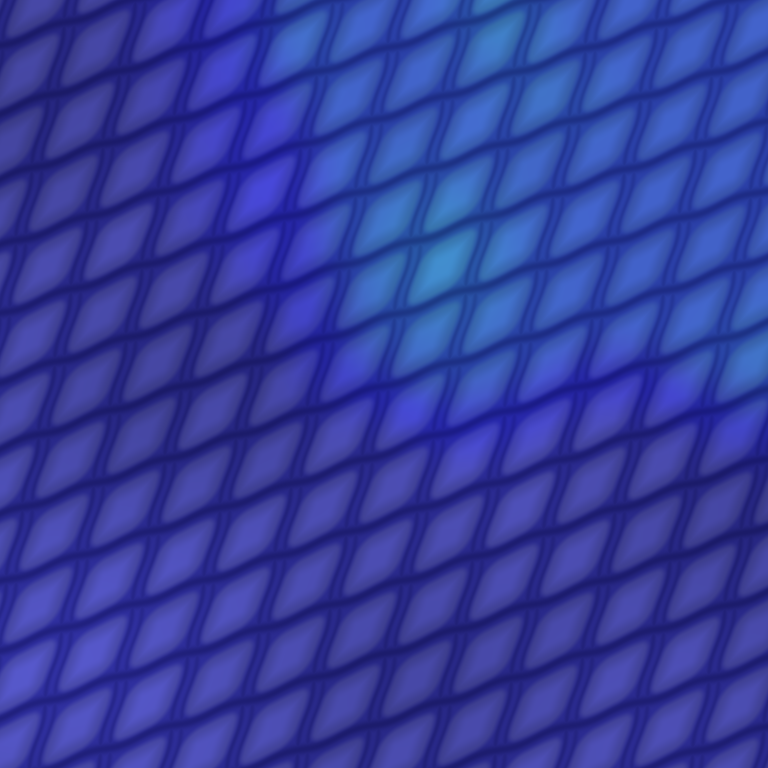
Write a three.js fragment shader that draws this pattern.

```glsl
varying vec2 vUv;

const float TAU = 6.2831853;

// Lattice of scales
const vec2 STEP_ACROSS = vec2(0.0927, 0.0313);
const vec2 STEP_UP = vec2(0.0210, 0.0946);
const vec2 FIRST_CENTER = vec2(0.0495, 0.2122);

// Scale shape, in lattice units
const float BEND = 0.032;
const vec2 HALF_SIZE = vec2(0.375, 0.385);
const float TIP_RADIUS = 0.10;
const float ROUND_RADIUS = 0.24;
const float EDGE_SOFT = 0.055;

// Grooves: position and width in lattice units
const float LOWER_GROOVE = -0.475;
const float LOWER_WIDTH = 0.075;
const float INNER_GROOVE = 0.44;
const float OUTER_GROOVE = 0.58;
const float SIDE_WIDTH = 0.04;

// Colours
const vec3 VIOLET = vec3(0.275, 0.28, 0.645);
const vec3 INDIGO = vec3(0.25, 0.25, 0.77);
const vec3 BLUE = vec3(0.25, 0.37, 0.76);
const vec3 TEAL = vec3(0.24, 0.55, 0.76);
const vec3 WEB_TINT = vec3(0.59, 0.58, 0.84);
const vec3 LIT_WEB_TINT = vec3(0.68, 0.68, 0.87);
const vec3 GROOVE_TINT = vec3(0.68, 0.68, 0.79);
const float CELL_VARIATION = 0.02;

float hash(vec2 p) {
  return fract(sin(dot(p, vec2(127.1, 311.7))) * 4375.85);
}

float bell(float x, float width) {
  return exp(-x * x / (width * width));
}

// Glowing spot with its own radii
float spot(vec2 p, vec2 center, vec2 radii) {
  vec2 q = (p - center) / radii;
  return exp(-dot(q, q));
}

// Periodic line across the lattice
float groove(float x, float position, float width) {
  return bell(fract(x - position + 0.5) - 0.5, width);
}

vec2 toLattice(vec2 p) {
  p -= FIRST_CENTER;
  float area = STEP_ACROSS.x * STEP_UP.y - STEP_ACROSS.y * STEP_UP.x;
  return vec2(p.x * STEP_UP.y - p.y * STEP_UP.x,
              p.y * STEP_ACROSS.x - p.x * STEP_ACROSS.y) / area;
}

// Box with two tight and two wide corners
float scaleDistance(vec2 p) {
  float radius = p.x * p.y > 0.0 ? TIP_RADIUS : ROUND_RADIUS;
  vec2 q = abs(p) - HALF_SIZE + radius;
  return length(max(q, 0.0)) + min(max(q.x, q.y), 0.0) - radius;
}

// Signed depth into the blue light, positive at the upper right
float lightDepth(vec2 p) {
  float fromLeft = p.x - 0.36 - 0.2 * (1.0 - p.y);
  float fromBelow = p.y - 0.505 - 0.03 * cos(16.5 * (p.x - 0.8));
  float blend = clamp(0.5 + (fromBelow - fromLeft) / 0.12, 0.0, 1.0);
  return mix(fromBelow, fromLeft, blend) - 0.06 * blend * (1.0 - blend);
}

vec3 lightColor(vec2 p, float depth) {
  float band = mix(0.05, 0.11, smoothstep(0.5, 0.75, p.y));
  vec3 color = mix(VIOLET, INDIGO, 0.95 * bell(depth + 0.5 * band, band));
  color = mix(color, BLUE, smoothstep(-0.04, 0.06, depth));
  float teal = spot(p, vec2(0.575, 0.665), vec2(0.10, 0.12))
    + 0.8 * spot(p, vec2(0.65, 0.98), vec2(0.07, 0.08))
    + 0.4 * spot(p, vec2(0.38, 0.95), vec2(0.06, 0.07))
    + 0.35 * spot(p, vec2(0.72, 0.87), vec2(0.08, 0.06))
    + 0.45 * spot(p, vec2(1.0, 0.54), vec2(0.08, 0.07));
  return mix(color, TEAL, min(teal, 1.0) * 0.85);
}

void main() {
  vec2 lattice = toLattice(vUv);
  lattice -= BEND * sin(TAU * lattice.yx);
  vec2 id = floor(lattice + 0.5);
  vec2 local = lattice - id;

  float depth = lightDepth(vUv);
  float lit = smoothstep(-0.04, 0.08, depth);
  vec3 light = lightColor(vUv, depth);

  // Slow brightness drift, stronger at the lower left
  float drift = 0.03 * sin(9.0 * vUv.x + 5.0 * vUv.y) + 0.03 * sin(13.0 * vUv.y - 6.0 * vUv.x);
  drift += 0.12 * spot(vUv, vec2(0.08, 0.1), vec2(0.4, 0.25));
  light *= 1.0 + drift * (1.0 - lit);

  // Raised scale with a soft dome
  float d = scaleDistance(local);
  float scale = 1.0 - smoothstep(-EDGE_SOFT, EDGE_SOFT, d);
  float dome = mix(0.88, 1.05, smoothstep(0.0, 0.28, -d));
  vec3 scaleColor = light * dome * (1.0 + CELL_VARIATION * (hash(id) - 0.5) * 2.0);

  // Web between scales, cut by shadow lines
  float lower = groove(lattice.y, LOWER_GROOVE, LOWER_WIDTH);
  float side = 0.6 * groove(lattice.x, INNER_GROOVE, SIDE_WIDTH)
    + 0.5 * groove(lattice.x, OUTER_GROOVE, SIDE_WIDTH);
  float shadow = max(lower, side);
  vec3 web = light * mix(WEB_TINT, LIT_WEB_TINT, lit);
  web *= mix(vec3(1.0), GROOVE_TINT, shadow);

  gl_FragColor = vec4(mix(web, scaleColor, scale), 1.0);
}
```
